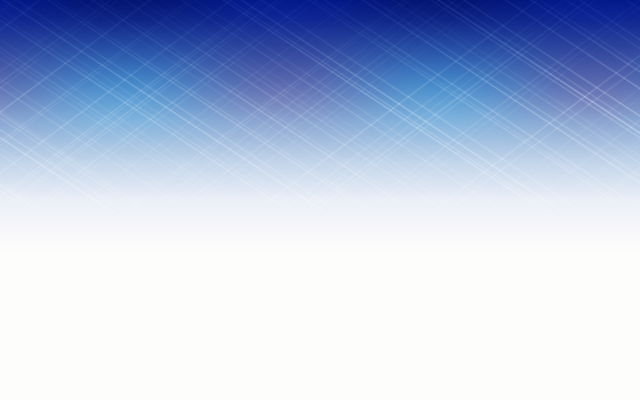
Reproduce this background procedurally as a Shadertoy shader.

```glsl
#define TILE_WIDTH 0.79
#define GLOW_CENTER 0.31
#define GLOW_DEPTH 0.22
#define FALLING_SLOPE 0.66
#define RISING_SLOPE 0.75
#define FALLING_SPACING 0.072
#define RISING_SPACING 0.085
#define LINE_HALF_WIDTH 0.0014
#define LINE_STRENGTH 0.27

const float TAU = 6.283185;
const int STOP_COUNT = 9;

// Colour in rgb, depth below the top edge in a
const vec4 SKY_STOPS[STOP_COUNT] = vec4[STOP_COUNT](
    vec4(0.01, 0.09, 0.50, 0.00),
    vec4(0.06, 0.15, 0.55, 0.05),
    vec4(0.19, 0.32, 0.65, 0.135),
    vec4(0.32, 0.48, 0.74, 0.21),
    vec4(0.52, 0.67, 0.84, 0.30),
    vec4(0.77, 0.84, 0.92, 0.41),
    vec4(0.92, 0.935, 0.968, 0.50),
    vec4(0.97, 0.968, 0.984, 0.58),
    vec4(0.992, 0.992, 0.984, 0.63)
);

float hash(float n) {
    n = fract(n * 0.1031);
    n *= n + 33.33;
    n *= n + n;
    return fract(n);
}

vec3 skyGradient(float depth) {
    vec3 color = SKY_STOPS[0].rgb;
    for (int i = 1; i < STOP_COUNT; i++) {
        float blend = (depth - SKY_STOPS[i - 1].a) / (SKY_STOPS[i].a - SKY_STOPS[i - 1].a);
        color = mix(color, SKY_STOPS[i].rgb, clamp(blend, 0.0, 1.0));
    }
    return color;
}

float bell(float x, float width) {
    x /= width;
    return exp(-x * x);
}

float stroke(float distanceToLine, float pixel) {
    float reach = LINE_HALF_WIDTH + pixel;
    return 1.0 - smoothstep(max(LINE_HALF_WIDTH - pixel, 0.0), reach, abs(distanceToLine));
}

// Parallel lines at uneven intervals, some with a faint companion
float lineFamily(float offset, float slope, float spacing, float seed, float pixel) {
    float toDistance = abs(slope) / sqrt(1.0 + slope * slope);
    float home = floor(offset / spacing);
    float light = 0.0;
    for (float k = -1.0; k <= 1.0; k++) {
        float id = home + k + seed;
        float position = (home + k + hash(id)) * spacing;
        float strength = mix(0.25, 1.0, hash(id + 37.0));
        float gap = mix(0.012, 0.035, hash(id + 71.0));
        float companion = 0.65 * step(0.35, hash(id + 113.0));
        float d = offset - position;
        light += strength * stroke(d * toDistance, pixel);
        light += strength * companion * stroke((d - gap) * toDistance, pixel);
    }
    return light;
}

void mainImage(out vec4 fragColor, in vec2 fragCoord) {
    vec2 uv = fragCoord / iResolution.y;
    float depth = 1.0 - uv.y;
    float pixel = 1.0 / iResolution.y;

    // Vertical gradient with alternating cyan and violet glows
    vec3 color = skyGradient(depth);
    float wave = cos(TAU * (uv.x - GLOW_CENTER) / TILE_WIDTH);
    color += vec3(-0.04, 0.06, 0.05) * wave * bell(depth - GLOW_DEPTH, 0.10);
    color += vec3(0.0, -0.01, -0.05) * wave * bell(depth, 0.07);

    // Crossing light lines, strongest in the middle of the blend
    float falling = lineFamily(uv.x - depth / FALLING_SLOPE, FALLING_SLOPE,
                               FALLING_SPACING, 200.0, pixel);
    float rising = lineFamily(uv.x + depth / RISING_SLOPE, RISING_SLOPE,
                              RISING_SPACING, 500.0, pixel);
    float fade = mix(0.35, 1.0, smoothstep(0.0, 0.28, depth))
               * (1.0 - smoothstep(0.48, 0.62, depth));
    float light = min((falling + 0.65 * rising) * LINE_STRENGTH * fade, 0.6);
    vec3 lineColor = mix(vec3(0.45, 0.70, 0.92), vec3(0.98, 0.99, 1.0),
                         smoothstep(0.0, 0.3, depth));
    color = mix(color, lineColor, light);

    fragColor = vec4(clamp(color, 0.0, 1.0), 1.0);
}
```
